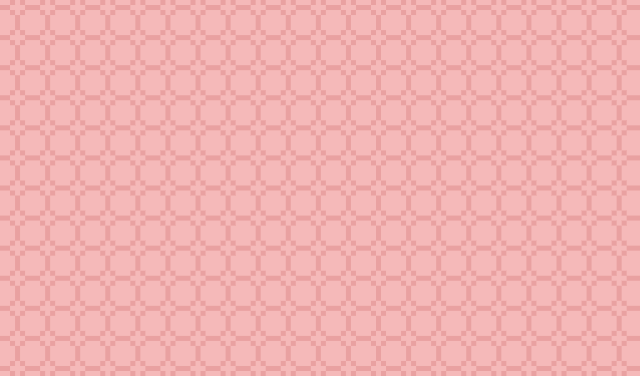
A Shadertoy shader for this pattern:

```glsl
// Pink pixel lattice: thin bars joined by light plus signs with four dark corner squares.

// Signed distance to an axis-aligned box, by the larger axis
float boxDistance(vec2 p, vec2 center, vec2 halfSize) {
    vec2 d = abs(p - center) - halfSize;
    return max(d.x, d.y);
}

// Distance to the dark cells of one 6 x 6 tile, measured from its node
float latticeDistance(vec2 p) {
    vec2 q = abs(mod(p + 3.0, 6.0) - 3.0);
    q = vec2(max(q.x, q.y), min(q.x, q.y)); // fold both bar directions together
    float corner = boxDistance(q, vec2(1.0), vec2(0.5));
    float bar = boxDistance(q, vec2(3.0, 0.0), vec2(1.5, 0.5));
    return min(corner, bar);
}

void mainImage(out vec4 fragColor, in vec2 fragCoord) {
    // The canvas is 75 cells high
    float cellsPerPixel = 75.0 / iResolution.y;
    vec2 cell = fragCoord * cellsPerPixel;

    // Nodes sit in the fourth column and second row of each tile
    float dist = latticeDistance(cell - vec2(3.5, 1.5));
    float ink = clamp(0.5 - dist / cellsPerPixel, 0.0, 1.0);

    vec3 background = vec3(0.96, 0.727, 0.724);
    vec3 lattice = vec3(0.915, 0.63, 0.63);
    fragColor = vec4(mix(background, lattice, ink), 1.0);
}
```
